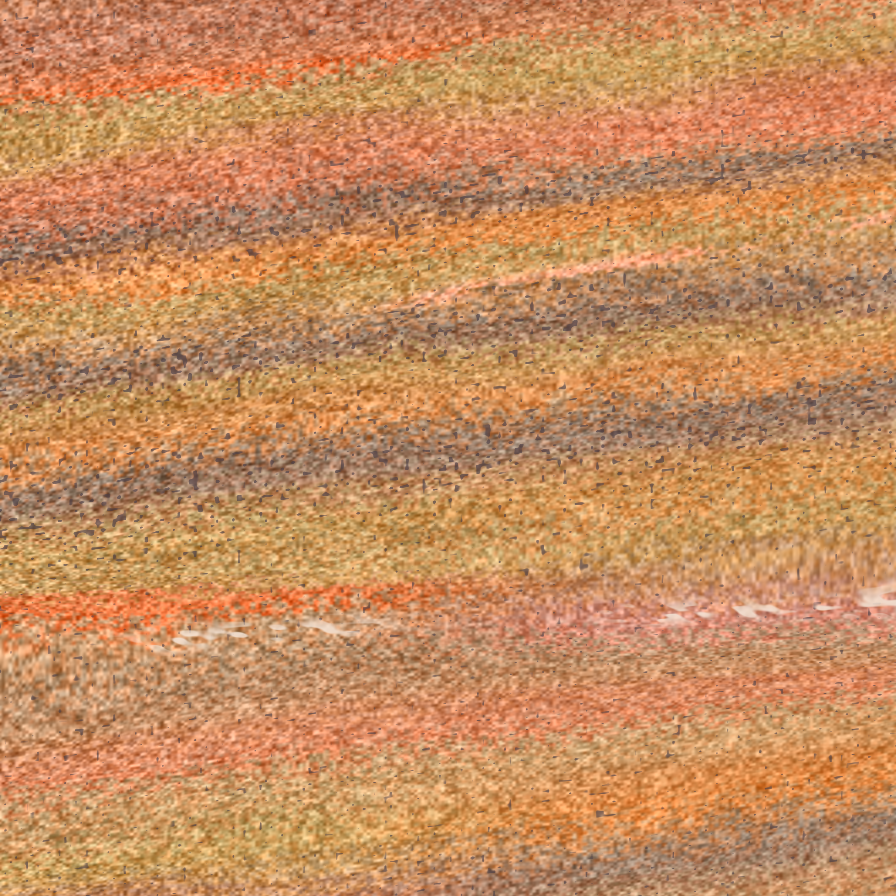
Give the GLSL for this texture, as a three.js fragment shader.

```glsl
varying vec2 vUv;

float hash(vec2 p) {
  vec3 q = fract(vec3(p.xyx) * 0.1031);
  q += dot(q, q.yzx + 33.33);
  return fract((q.x + q.y) * q.z);
}

float noise(vec2 p) {
  vec2 cell = floor(p);
  vec2 f = fract(p);
  f = f * f * (3.0 - 2.0 * f);
  return mix(mix(hash(cell), hash(cell + vec2(1.0, 0.0)), f.x),
             mix(hash(cell + vec2(0.0, 1.0)), hash(cell + 1.0), f.x), f.y);
}

float fbm(vec2 p) {
  float sum = 0.0;
  float weight = 0.5;
  for (int i = 0; i < 4; i++) {
    sum += weight * noise(p);
    p = p * 2.03 + 17.7;
    weight *= 0.5;
  }
  return sum / 0.9375;
}

// Soft stratum around a height, thinning and swelling along its length
float band(vec2 p, float height, float width) {
  float swell = 0.75 + 0.6 * noise(vec2(p.x * 3.0, height * 91.0));
  float d = (p.y - height) / (width * swell);
  return exp(-d * d);
}

vec3 strata(vec2 p) {
  vec3 dusk = vec3(0.59, 0.46, 0.38);
  vec3 olive = vec3(0.79, 0.62, 0.36);
  vec3 orange = vec3(0.88, 0.55, 0.29);
  vec3 salmon = vec3(0.87, 0.52, 0.37);
  vec3 rust = vec3(0.76, 0.48, 0.36);
  vec3 scarlet = vec3(0.97, 0.43, 0.21);
  float left = 1.0 - smoothstep(0.3, 0.7, p.x);
  float right = 1.0 - left;

  vec3 c = vec3(0.79, 0.58, 0.40);
  // Upper slope
  c = mix(c, rust, band(p, 1.01, 0.05));
  c = mix(c, scarlet, band(p, 0.955, 0.012) * (0.3 + 0.5 * left));
  c = mix(c, olive, band(p, 0.90, 0.035));
  c = mix(c, salmon, band(p, 0.835, 0.035));
  c = mix(c, rust, band(p, 0.79, 0.035) * left);
  c = mix(c, dusk, band(p, 0.772, 0.017) * 0.9);
  c = mix(c, orange, band(p, 0.733, 0.022));
  c = mix(c, olive, band(p, 0.692, 0.020) * 0.8);
  // Middle
  c = mix(c, dusk, band(p, 0.625, 0.024) * 0.85);
  c = mix(c, orange, band(p, 0.555, 0.03) * 0.7);
  c = mix(c, olive, band(p, 0.585, 0.016) * 0.7);
  c = mix(c, dusk, band(p, 0.495, 0.032) * 0.9);
  c = mix(c, mix(olive, orange, right * 0.5), band(p, 0.42, 0.032) * 0.9);
  c = mix(c, olive, band(p, 0.375, 0.02) * 0.8);
  c = mix(c, scarlet, band(p, 0.343, 0.014) * left * 0.8);
  c = mix(c, vec3(0.85, 0.55, 0.47), band(p, 0.30, 0.025) * right);
  // Lower slope
  c = mix(c, vec3(0.73, 0.55, 0.41), band(p, 0.265, 0.025) * 0.8);
  c = mix(c, salmon, band(p, 0.195, 0.028) * 0.85);
  c = mix(c, vec3(0.82, 0.63, 0.43), band(p, 0.14, 0.026));
  c = mix(c, mix(olive, orange, right), band(p, 0.085, 0.032));
  c = mix(c, mix(rust, dusk, right), band(p, 0.012, 0.025) * 0.85);
  return c;
}

void main() {
  vec2 uv = vUv;

  // Beds climb to the right and flatten near the pale seam
  float seam = (uv.y - 0.31) / 0.07;
  float slope = 0.12 - 0.08 * exp(-seam * seam);
  vec2 p = vec2(uv.x, uv.y - slope * (uv.x - 0.5));
  p.y += 0.03 * (fbm(vec2(p.x * 3.0, p.y * 7.0)) - 0.5);

  // Streaks and grains stir neighbouring beds together
  float streak = fbm(vec2(p.x * 7.0, p.y * 75.0)) - 0.5;
  float coarse = noise(p * vec2(150.0, 235.0)) - 0.5;
  float fine = noise(p * vec2(265.0, 350.0) + 51.0) - 0.5;
  float hue = noise(p * vec2(170.0, 240.0) + 123.0) - 0.5;
  vec2 stirred = p + vec2(0.0, 0.035 * streak + 0.03 * hue);
  vec3 color = strata(stirred);

  // Thin coral vein
  float vein = band(vec2(p.x, p.y + 0.025 - 0.05 * p.x), 0.668, 0.007);
  vein *= smoothstep(0.38, 0.5, p.x) * smoothstep(-0.3, 0.2, streak + coarse * 0.5);
  color = mix(color, vec3(0.98, 0.63, 0.50), vein * 0.85);

  // Grain in tone and hue, rougher on the left
  float rough = mix(1.1, 0.8, uv.x);
  color += rough * (0.24 * coarse + 0.27 * fine) + 0.12 * streak;
  color += hue * vec3(0.06, -0.08, -0.13);

  // Dark specks gather in the dusky beds
  float gloom = band(p, 0.772, 0.03) + band(p, 0.625, 0.035) + band(p, 0.48, 0.06);
  float speck = noise(p * vec2(165.0, 215.0) + 307.0);
  float limit = 0.87 - 0.12 * min(gloom, 1.0) * rough;
  color = mix(color, vec3(0.29, 0.24, 0.27), 0.65 * smoothstep(limit, limit + 0.12, speck));

  // Broken white flecks along the seam
  float fleck = noise(vec2(p.x * 60.0 + p.y * 90.0, p.y * 190.0));
  float reach = smoothstep(0.1, 0.2, uv.x) - smoothstep(0.38, 0.46, uv.x)
              + smoothstep(0.64, 0.72, uv.x);
  float white = band(p, 0.312, 0.011) * reach * smoothstep(0.45, 0.75, fleck);
  color = mix(color, vec3(0.95, 0.88, 0.82), white * 0.9);

  gl_FragColor = vec4(clamp(color, 0.0, 1.0), 1.0);
}
```
